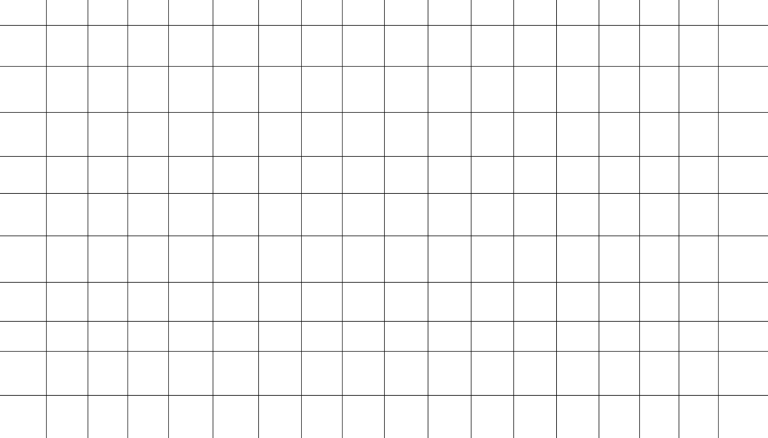
A WebGL 1 fragment shader for this pattern:

```glsl
precision highp float;

uniform vec2 u_resolution;

const float PI = 3.14159265;
const float UNITS_ACROSS = 768.0; // layout units in the canvas width
const int MAX_LINES = 17;
const vec3 PAPER = vec3(1.0);
const vec3 INK = vec3(0.06);

float hash(float n) {
  return fract(sin(n * 127.1) * 43758.5453);
}

// Even spacing bent by eight sine harmonics that vanish at both end lines
float linePosition(float index, float count, float first, float last, vec4 low, vec4 high) {
  float t = index / (count - 1.0);
  vec4 order = vec4(1.0, 2.0, 3.0, 4.0);
  float drift = dot(low, sin(PI * t * order)) + dot(high, sin(PI * t * (order + 4.0)));
  return mix(first, last, t) + drift;
}

// Soft hairline whose total ink stays constant as the pixel size changes
float hairline(float dist, float width, float pixel) {
  float softness = max(width, pixel);
  return width / softness * max(0.0, 1.0 - abs(dist) / softness);
}

// Parallel lines along one axis, each with slightly different weight
float ruledLines(float coord, float count, float first, float last,
                 vec4 low, vec4 high, float seed, float pixel) {
  float ink = 0.0;
  for (int i = 0; i < MAX_LINES; i++) {
    float index = float(i);
    if (index >= count) break;
    float position = linePosition(index, count, first, last, low, high);
    float width = mix(0.56, 0.78, hash(index + seed));
    ink = max(ink, hairline(coord - position, width, pixel));
  }
  return ink;
}

void main() {
  float pixel = UNITS_ACROSS / u_resolution.x;
  vec2 p = vec2(gl_FragCoord.x, u_resolution.y - gl_FragCoord.y) * pixel;

  float columns = ruledLines(p.x, 17.0, 46.4, 718.4,
                             vec4(3.40, -3.57, 0.16, -1.53),
                             vec4(-0.49, 0.20, 0.71, 0.75), 3.0, pixel);
  float rows = ruledLines(p.y, 10.0, 25.4, 395.4,
                          vec4(6.95, -0.94, 0.29, 1.04),
                          vec4(-3.89, 0.94, -0.46, 0.48), 41.0, pixel);

  // Overlapping strokes darken where they cross
  float coverage = 1.0 - (1.0 - columns) * (1.0 - rows);
  gl_FragColor = vec4(mix(PAPER, INK, coverage), 1.0);
}
```
